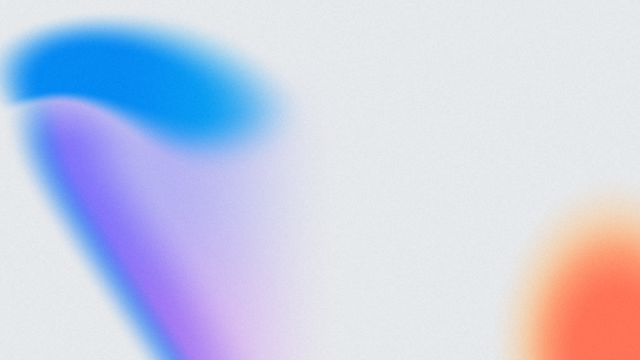
A WebGL 2 fragment shader for this background:

```glsl
#version 300 es
precision highp float;

uniform vec2 u_resolution;
out vec4 outColor;

float hash(vec2 cell) {
    vec3 h = fract(cell.xyx * vec3(0.1031, 0.1030, 0.0973));
    h += dot(h, h.yzx + 33.33);
    return fract((h.x + h.y) * h.z);
}

// Violet sweep: rgb colour, coverage in alpha
vec4 violetSweep(vec2 p) {
    float slope = 0.68 * (0.57 - p.y);
    float edgeX = 0.06 + 0.5 * (slope + sqrt(slope * slope + 0.006));
    float depth = (p.x - edgeX) * 0.83;

    vec3 violet = mix(vec3(0.66, 0.48, 0.95), vec3(0.51, 0.46, 0.98), smoothstep(0.0, 0.45, p.y));
    vec3 lavender = mix(vec3(0.83, 0.66, 0.95), vec3(0.71, 0.70, 0.95), smoothstep(0.0, 0.5, p.y));
    vec3 color = mix(vec3(0.14, 0.50, 0.95), violet, smoothstep(-0.01, 0.085, depth));
    color = mix(color, lavender, smoothstep(0.07, 0.25, depth));

    float cover = smoothstep(-0.06, 0.06, depth);
    cover *= 1.0 - smoothstep(0.45, 0.96, p.x);
    cover *= 1.0 - smoothstep(0.58, 0.86, p.y);
    return vec4(color, cover);
}

// Blue cap: tilted ellipse cut by a wavy lower edge
vec4 blueCap(vec2 p) {
    vec2 q = p - vec2(0.37, 0.734);
    q = mat2(0.978, 0.208, -0.208, 0.978) * vec2(q.x, q.y);
    q = vec2(0.957 * q.x, q.y);
    float radius = length(q / vec2(0.33, 0.175));
    float blur = mix(0.24, 0.48, smoothstep(0.1, 0.65, p.x));
    float cover = 1.0 - smoothstep(1.0 - blur, 1.0 + blur, radius);

    float lowerY = 0.685 + 0.055 * cos((p.x - 0.17) * 7.5);
    float soft = mix(0.02, 0.12, smoothstep(0.15, 0.7, p.x));
    cover *= smoothstep(-1.3 * soft, 0.5 * soft, p.y - lowerY);
    vec3 color = mix(vec3(0.02, 0.54, 0.95), vec3(0.04, 0.62, 0.95), smoothstep(0.3, 0.65, p.x));
    return vec4(color, cover);
}

// Coral glow with a peach rim
vec4 coralGlow(vec2 p) {
    float radius = length((p - vec2(1.713, 0.028)) / vec2(0.34, 0.47));
    vec3 color = mix(vec3(1.0, 0.45, 0.34), vec3(0.98, 0.78, 0.57), smoothstep(0.3, 0.85, radius));
    return vec4(color, 1.0 - smoothstep(0.55, 1.06, radius));
}

void main() {
    vec2 p = gl_FragCoord.xy / u_resolution.y;
    vec3 color = vec3(0.902, 0.912, 0.924);

    vec4 sweep = violetSweep(p);
    color = mix(color, sweep.rgb, sweep.a);
    vec4 cap = blueCap(p);
    color = mix(color, cap.rgb, cap.a);
    vec4 glow = coralGlow(p);
    color = mix(color, glow.rgb, glow.a);

    // Fine grain
    color += (hash(floor(p * 288.0)) - 0.5) * 0.02;
    outColor = vec4(color, 1.0);
}
```
